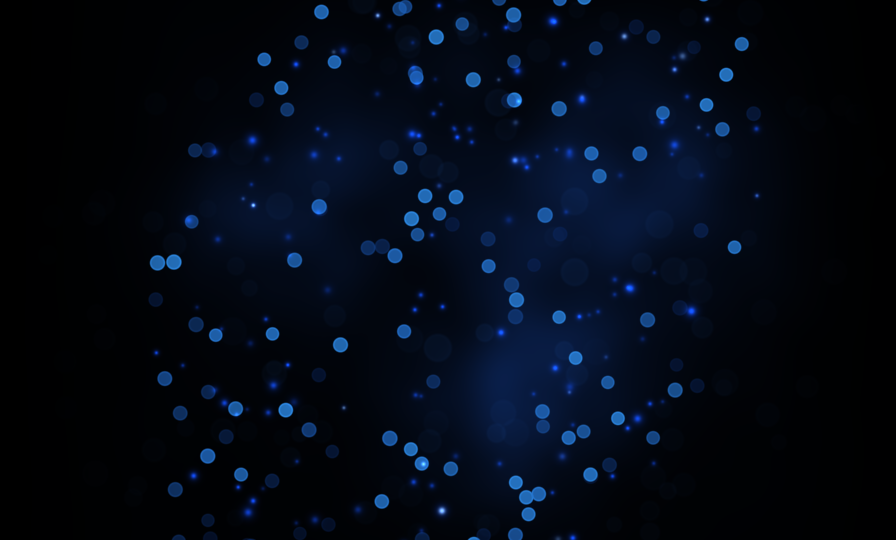
Write a Shadertoy shader that draws this background.

```glsl
// Deep blue bokeh: soft discs and tiny glowing sparks over dark drifting haze.

vec3 hash3(float n) {
    vec3 q = fract(vec3(n) * vec3(0.1031, 0.1130, 0.0973));
    q += dot(q, q.yzx + 33.33);
    return fract((q.xxy + q.yzz) * q.zyx);
}

vec2 gradient(vec2 cell) {
    float angle = 6.2832 * hash3(cell.x + 57.0 * cell.y + 311.0).x;
    return vec2(cos(angle), sin(angle));
}

float gradientNoise(vec2 p) {
    vec2 i = floor(p), f = p - i;
    vec2 u = f * f * f * (f * (f * 6.0 - 15.0) + 10.0);
    vec2 e = vec2(0.0, 1.0);
    float low = mix(dot(gradient(i), f), dot(gradient(i + e.yx), f - e.yx), u.x);
    float high = mix(dot(gradient(i + e), f - e), dot(gradient(i + e.yy), f - e.yy), u.x);
    return mix(low, high, u.y);
}

float softBlob(vec2 p, vec2 center, vec2 size) {
    vec2 d = (p - center) / size;
    return exp(-dot(d, d));
}

// Scatter inside a band that leans right towards the top and narrows at both ends
vec2 scatter(vec2 h, float spread) {
    float y = h.y * 1.04 - 0.02;
    float t = 2.0 * y - 1.0;
    float halfWidth = spread * (1.0 - 0.36 * t * t);
    return vec2(0.71 + 0.27 * y + (2.0 * h.x - 1.0) * halfWidth, y);
}

// Filled disc with a slightly brighter rim
float bokeh(float d, float radius, float blur) {
    float fill = 1.0 - smoothstep(radius - blur, radius + blur, d);
    float rim = smoothstep(radius * 0.65, radius * 0.95, d);
    return fill * (0.86 + 0.22 * rim);
}

void mainImage(out vec4 fragColor, in vec2 fragCoord) {
    vec2 p = fragCoord / iResolution.y;
    p.x += 0.5 * (1.6623 - iResolution.x / iResolution.y);
    float pixel = 1.0 / iResolution.y;

    // Haze: three blue clouds inside a wide faint glow
    float clouds = 0.72 * softBlob(p, vec2(0.56, 0.62), vec2(0.17, 0.16))
                 + 0.85 * softBlob(p, vec2(1.14, 0.65), vec2(0.24, 0.21))
                 + 0.95 * softBlob(p, vec2(0.97, 0.27), vec2(0.17, 0.17))
                 + 0.20 * softBlob(p, vec2(0.80, 0.85), vec2(0.22, 0.12));
    float wide = softBlob(p, vec2(0.88, 0.50), vec2(0.52, 0.44));
    float mist = gradientNoise(p * 4.5) + 0.5 * gradientNoise(p * 9.0 + 7.0);
    clouds *= clamp(0.95 + 0.75 * mist, 0.3, 1.4);
    vec3 color = vec3(0.001, 0.004, 0.010)
               + vec3(0.003, 0.012, 0.030) * wide * (1.0 + mist)
               + vec3(0.034, 0.105, 0.250) * clouds;

    // Large, barely visible discs out of focus
    for (int i = 0; i < 110; i++) {
        vec3 h = hash3(float(i) + 11.3);
        vec3 k = hash3(float(i) + 503.7);
        float radius = mix(0.014, 0.026, k.x);
        vec2 center = scatter(h.xy, 0.82);
        float strength = 0.10 + 0.55 * k.y * softBlob(center, vec2(0.88, 0.5), vec2(0.5));
        color += vec3(0.022, 0.060, 0.115) * strength
               * bokeh(length(p - center), radius, 0.003);
    }

    // Small sharp discs, from dim navy to bright azure
    for (int i = 0; i < 125; i++) {
        vec3 h = hash3(float(i) + 1207.1);
        vec3 k = hash3(float(i) + 2311.9);
        float radius = mix(0.0122, 0.0142, k.x);
        float d = length(p - scatter(h.xy, 0.60));
        float level = smoothstep(0.05, 0.75, h.z);
        vec3 tint = mix(vec3(0.05, 0.20, 0.52), vec3(0.17, 0.52, 0.86), level * (0.6 + 0.4 * k.y));
        float cover = bokeh(d, radius, max(pixel, 0.0018)) * mix(0.28, 0.94, level);
        color = mix(color, tint * 1.04, min(cover, 1.0));
    }

    // Sparks: a tiny core with a blue halo, a few of them almost white
    for (int i = 0; i < 140; i++) {
        vec3 h = hash3(float(i) + 3307.3);
        vec3 k = hash3(float(i) + 4409.9);
        float size = mix(0.0025, 0.0055, k.x * k.x);
        float d = length(p - scatter(h.xy, 0.57)) / size;
        float power = mix(0.25, 1.0, k.y * k.y);
        vec3 tint = mix(vec3(0.06, 0.25, 0.80), vec3(0.60, 0.78, 0.95), smoothstep(0.80, 0.96, h.z));
        color += power * (tint * exp(-0.7 * d * d) + vec3(0.02, 0.10, 0.34) * exp(-0.16 * d * d));
    }

    // Fade to black towards the left and right borders
    color *= smoothstep(-0.05, 0.35, p.x) * (1.0 - 0.8 * smoothstep(1.40, 1.68, p.x));
    fragColor = vec4(clamp(color, 0.0, 1.0), 1.0);
}
```
